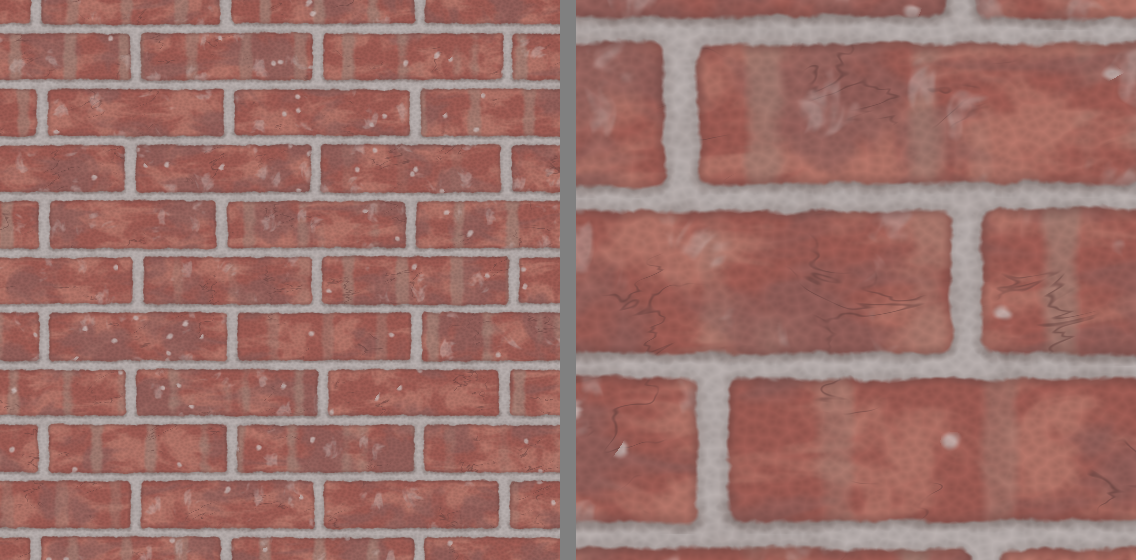
Left, the full canvas; right, a detail of the centre.
Write a Shadertoy shader that draws this texture.

```glsl
// Weathered red brick wall in running bond: ten courses of three bricks.
// Each brick is a ragged rounded box; layered sines give mottling, bands and
// cracks, while cellular noise gives grain and pale chips.

const float COURSES = 10.0;
const float BRICKS = 3.0;
const float COURSE_START = 0.049;            // height of the lowest bed joint
const vec2 JOINT = vec2(0.0185, 0.0165);     // joint widths: upright, bed

const vec3 RED = vec3(0.60, 0.345, 0.315);
const vec3 LIGHT_RED = vec3(0.68, 0.44, 0.395);
const vec3 DULL_RED = vec3(0.54, 0.36, 0.345);
const vec3 TAN = vec3(0.62, 0.48, 0.44);
const vec3 CRACK = vec3(0.39, 0.25, 0.24);
const vec3 MORTAR = vec3(0.70, 0.665, 0.66);
const vec3 MORTAR_SHADE = vec3(0.55, 0.50, 0.49);
const vec3 CHIP = vec3(0.76, 0.70, 0.69);

float hash(vec2 p) {
    vec3 q = fract(p.xyx * 0.1031);
    q += dot(q, q.yzx + 33.33);
    return fract((q.x + q.y) * q.z);
}

// Layered, rotated and warped sines, roughly -0.8 to 0.8
float ripple(vec2 p) {
    float sum = 0.0, amp = 0.5;
    for (int i = 0; i < 5; i++) {
        p = mat2(0.8, 0.6, -0.6, 0.8) * p * 1.7 + 1.3;
        p += 0.5 * sin(p.yx);
        sum += amp * sin(p.x) * sin(p.y);
        amp *= 0.62;
    }
    return sum;
}

// Cellular noise: distance to the nearest point, and that point's random value
vec2 cellular(vec2 p) {
    vec2 nearest = vec2(9.0, 0.0);
    for (int y = -1; y <= 1; y++)
    for (int x = -1; x <= 1; x++) {
        vec2 cell = floor(p) + vec2(x, y);
        vec2 point = cell + vec2(hash(cell), hash(cell + 57.0));
        float dist = distance(p, point);
        if (dist < nearest.x) nearest = vec2(dist, hash(cell + 113.0));
    }
    return nearest;
}

float roundedBox(vec2 p, vec2 halfSize, float radius) {
    vec2 q = abs(p) - halfSize + radius;
    return length(max(q, 0.0)) + min(max(q.x, q.y), 0.0) - radius;
}

// Upright joint position in brick units, slightly irregular
float jointAt(float index, float course) {
    return index + 0.07 * (hash(vec2(mod(index, BRICKS) + 3.0, course + 11.0)) - 0.5);
}

vec3 brickColor(vec2 uv, vec2 local, float edge, vec2 id, float grain) {
    float seed = hash(id + 5.0), age = hash(id + 23.0), banding = hash(id + 41.0);
    vec2 shift = vec2(seed, age) * 20.0;

    // Mottled clay
    float mottle = ripple(uv * vec2(20.0, 38.0) + shift);
    vec3 color = mix(RED, LIGHT_RED, smoothstep(-0.3, 0.45, mottle + 0.25 * (seed - 0.5)));
    float dull = smoothstep(0.0, 0.6, ripple(uv * vec2(13.0, 24.0) - shift) + 0.5 * (age - 0.35));
    color = mix(color, DULL_RED, 0.75 * dull);

    // Upright firing bands
    float wave = sin(local.x * 62.0 + seed * 40.0) + 0.5 * sin(local.x * 133.0 + age * 30.0);
    float band = smoothstep(0.45, 1.25, wave + 0.4 * mottle);
    color = mix(color, TAN, band * smoothstep(0.3, 0.8, banding) * 0.85);

    // Diagonal cracks and pale scuffs
    vec2 slant = vec2(local.x + local.y, local.y - 0.35 * local.x);
    float line = abs(ripple(slant * vec2(14.0, 36.0) + shift.yx));
    float cracked = smoothstep(0.1, 0.5, ripple(uv * 17.0 + shift.yx));
    color = mix(color, CRACK, 0.5 * cracked * smoothstep(0.06, 0.0, line));
    float scuff = smoothstep(0.35, 0.75, ripple(uv * vec2(28.0, 36.0) - shift.yx));
    color = mix(color, CHIP, 0.4 * scuff * step(0.4, age));

    // Chips, grain and worn dark rim
    vec2 chip = cellular(uv * 58.0 + 0.3 * mottle);
    color = mix(color, CHIP, 0.8 * step(0.968, chip.y) * smoothstep(0.4, 0.12, chip.x));
    color *= 1.0 + 0.13 * (grain - 0.45);
    float rim = smoothstep(-0.007, 0.0, edge);
    return mix(color, CRACK, rim * (local.y > 0.0 ? 0.4 : 0.3));
}

vec3 mortarColor(vec2 uv, float edge, float below, float grain) {
    float shade = smoothstep(0.008, 0.0, edge) * mix(0.35, 0.95, below);
    shade += 0.22 * ripple(uv * 45.0);
    vec3 color = mix(MORTAR, MORTAR_SHADE, clamp(shade, 0.0, 1.0));
    return color * (1.0 + 0.09 * (grain - 0.45));
}

void mainImage(out vec4 fragColor, in vec2 fragCoord) {
    vec2 uv = fragCoord / iResolution.xy;

    // Course, then the brick between two irregular upright joints
    float row = floor((uv.y - COURSE_START) * COURSES);
    float course = mod(row, COURSES);
    float u = uv.x * BRICKS - mix(0.715, 0.22, mod(course, 2.0));
    float column = floor(u);
    column += step(jointAt(column + 1.0, course), u) - step(u, jointAt(column, course));
    float left = jointAt(column, course), right = jointAt(column + 1.0, course);
    vec2 id = vec2(mod(column, BRICKS), course);

    // Brick outline with uneven height and ragged edges
    vec2 local = vec2((u - 0.5 * (left + right)) / BRICKS,
                      uv.y - COURSE_START - (row + 0.5) / COURSES);
    vec2 halfSize = 0.5 * (vec2((right - left) / BRICKS, 1.0 / COURSES) - JOINT);
    halfSize += 0.003 * (vec2(hash(id + 71.0), hash(id + 83.0)) - 0.5);
    float grain = cellular(uv * vec2(150.0, 180.0)).x;
    float edge = roundedBox(local, halfSize, 0.007);
    edge += 0.0024 * ripple(uv * 50.0) + 0.0014 * (grain - 0.45);

    float soft = max(0.0016, 0.75 / iResolution.y);
    float below = smoothstep(-0.6, -1.0, local.y / halfSize.y);
    vec3 color = mix(mortarColor(uv, edge, below, grain),
                     brickColor(uv, local, edge, id, grain),
                     smoothstep(soft, -soft, edge));
    fragColor = vec4(color, 1.0);
}
```
